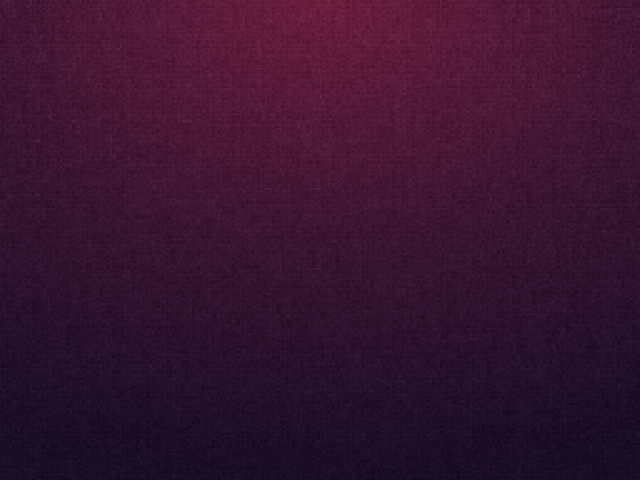
A Shadertoy shader for this background:

```glsl
// Dark plum woven cloth lit by a soft crimson glow from the top centre.

const vec3 CRIMSON = vec3(0.425, 0.123, 0.243);
const vec3 PLUM = vec3(0.232, 0.087, 0.198);
const vec3 MIDNIGHT = vec3(0.104, 0.056, 0.151);
const float THREADS = 192.0; // weave cells over the canvas height

float hash(vec2 cell) {
    vec3 p = fract(vec3(cell.xyx) * 0.1031);
    p += dot(p, p.yzx + 33.33);
    return fract((p.x + p.y) * p.z);
}

float valueNoise(vec2 p) {
    vec2 cell = floor(p);
    vec2 f = smoothstep(0.0, 1.0, fract(p));
    float low = mix(hash(cell), hash(cell + vec2(1.0, 0.0)), f.x);
    float high = mix(hash(cell + vec2(0.0, 1.0)), hash(cell + 1.0), f.x);
    return mix(low, high, f.y);
}

// Three-stop colour ramp over a wide ellipse
vec3 glowColor(vec2 p, vec2 center) {
    float d = length((p - center) * vec2(0.64, 1.0));
    vec3 inner = mix(CRIMSON, PLUM, clamp(d / 0.50, 0.0, 1.0));
    return mix(inner, MIDNIGHT, clamp((d - 0.50) / 0.48, 0.0, 1.0));
}

// Signed brightness of the cloth: mottled cells, streaks and dark seams
float weave(vec2 p, float pixel) {
    vec2 grid = p * THREADS;
    vec2 cell = floor(grid);
    float mottle = hash(cell) + hash(cell + 71.0) - 1.0;
    float fleck = smoothstep(0.96, 1.0, hash(cell + 153.0));
    float streak = valueNoise(cell * vec2(0.8, 0.07))
                 + valueNoise(cell * vec2(0.07, 0.8) + 40.0) - 1.0;
    float patches = valueNoise(cell * 0.3 + 17.0) - 0.5;
    vec2 edge = 0.5 - abs(fract(grid) - 0.5);
    float blur = max(0.12, pixel * THREADS * 0.5);
    vec2 seam = 1.0 - smoothstep(vec2(0.0), vec2(0.12 + blur), edge);
    float seams = max(seam.x, seam.y) - 0.25;
    return 0.030 * mottle + 0.028 * fleck + 0.012 * streak
         + 0.012 * patches - 0.022 * seams;
}

void mainImage(out vec4 fragColor, in vec2 fragCoord) {
    vec2 p = fragCoord / iResolution.y;
    float aspect = iResolution.x / iResolution.y;

    vec3 color = glowColor(p, vec2(0.51 * aspect, 1.0));

    // Threads catch a little more light near the glow
    float light = mix(0.8, 1.2, p.y);
    color += weave(p, 1.0 / iResolution.y) * light * vec3(1.0, 0.8, 0.95);

    fragColor = vec4(clamp(color, 0.0, 1.0), 1.0);
}
```
